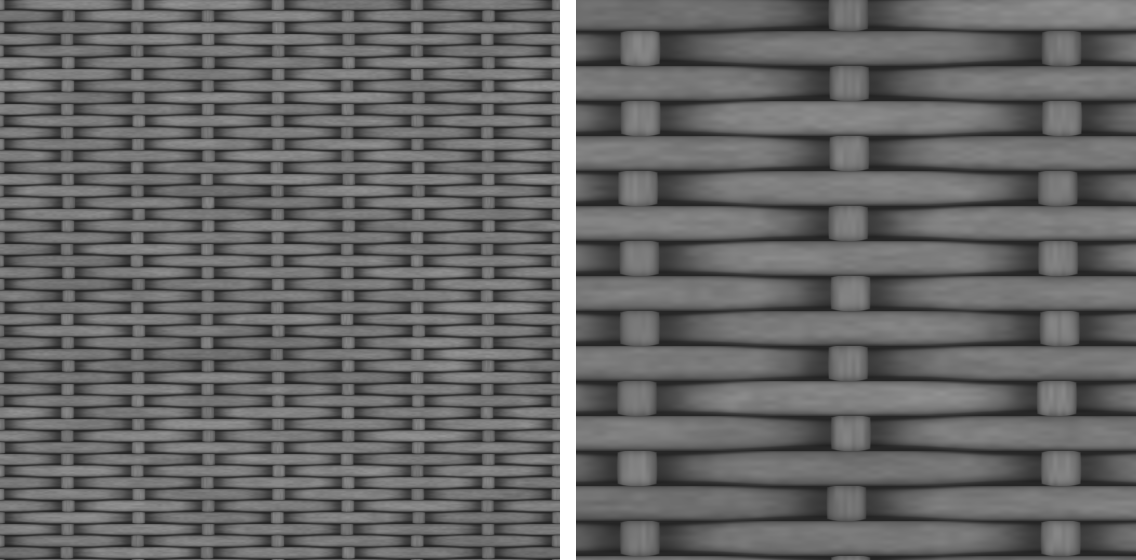
Left: the whole. Right: its middle third, enlarged.
Write a Shadertoy shader that draws this texture.

```glsl
// Grey wicker: flat horizontal strands woven over and under upright stakes.
// Each row swells where it passes over a stake and narrows, in shadow, where
// it dives behind the next; wrapping noise adds grain and uneven tone.

const float STAKES = 8.0;              // uprights across the tile
const float ROWS = 48.0;               // strands down the tile
const vec2 WEAVE_SHIFT = vec2(0.031, 0.125);
const float STAKE_HALF = 0.096;        // half width, in stake spacings
const float STAKE_JITTER = 0.014;
const float STAKE_END_CURVE = 0.09;    // how far stake corners pull in
const float STRAND_WIDE = 0.51;        // half heights, in row pitches
const float STRAND_NARROW = 0.40;
const float STRAND_SOFTNESS = 0.05;    // blur of strand edges
const float END_DIM = 0.73;            // brightness of a strand going behind
const float CONTACT_DIM = 0.66;        // shadow cast beside a stake
const float EDGE_DIM = 0.44;           // darkening at the rim of a cane
const float TONE_SPREAD = 0.14;
const float GRAIN = 0.08;
const float BLOTCH = 0.11;
const vec3 CANE = vec3(0.492);
const vec3 GAP = vec3(0.15);
const float PI = 3.14159265;

float hash(vec2 p) {
    vec3 q = fract(vec3(p.xyx) * 0.1031);
    q += dot(q, q.yzx + 33.33);
    return fract((q.x + q.y) * q.z);
}

// Value noise that repeats every "period" lattice cells
float wrapNoise(vec2 p, vec2 period) {
    vec2 i = floor(p), f = fract(p);
    f = f * f * (3.0 - 2.0 * f);
    vec2 a = mod(i, period), b = mod(i + 1.0, period);
    return mix(mix(hash(a), hash(vec2(b.x, a.y)), f.x),
               mix(hash(vec2(a.x, b.y)), hash(b), f.x), f.y);
}

// Noise over the tile with a whole number of cells each way
float tileNoise(vec2 tile, vec2 cells) {
    return wrapNoise(tile * cells, cells) - 0.5;
}

// Brightness across a round cane, d from -1 to 1
float roundShade(float d) {
    float d2 = min(d * d, 1.0);
    return 1.0 - EDGE_DIM * d2 * d2;
}

void mainImage(out vec4 fragColor, in vec2 fragCoord) {
    vec2 uv = fragCoord / iResolution.xy;
    vec2 count = vec2(STAKES, ROWS);
    vec2 weave = vec2(uv.x, 1.0 - uv.y) * count + WEAVE_SHIFT;
    vec2 tile = weave / count;
    vec2 pixel = count / iResolution.xy;

    // Locate the row and its nearest stake
    float row = mod(floor(weave.y), ROWS);
    float y = fract(weave.y) - 0.5;
    float stake = floor(weave.x + 0.5);
    vec2 crossing = vec2(mod(stake, STAKES), row);
    float x = weave.x - stake - STAKE_JITTER * (2.0 * hash(crossing + 7.0) - 1.0);
    bool stakeInFront = mod(stake + row, 2.0) < 0.5;

    // Strand: lens outline, round shading, dimmed toward its hidden ends
    float over = 0.5 - 0.5 * cos(PI * (weave.x + row));
    float halfHeight = mix(STRAND_NARROW, STRAND_WIDE, smoothstep(0.0, 0.8, over));
    halfHeight += 0.06 * (1.0 - over) * tileNoise(tile, vec2(16.0, ROWS));
    float segment = mod(floor((weave.x + row) * 0.5), STAKES * 0.5);
    float tone = 1.0 + TONE_SPREAD * (hash(vec2(segment, row) + 31.0) - 0.5);
    tone += BLOTCH * tileNoise(tile, vec2(24.0, 96.0));
    tone += BLOTCH * tileNoise(tile, vec2(6.0, 8.0));
    float grain = 1.0 + GRAIN * tileNoise(tile, vec2(40.0, 288.0))
                      + GRAIN * tileNoise(tile, vec2(128.0, 384.0));
    float light = roundShade((y + 0.02) / halfHeight);
    light *= mix(END_DIM, 1.0, smoothstep(0.0, 0.45, over));
    if (stakeInFront) {
        light *= mix(CONTACT_DIM, 1.0, smoothstep(0.0, 0.2, abs(x) - STAKE_HALF));
    }
    float blur = pixel.y + STRAND_SOFTNESS;
    float strandMask = 1.0 - smoothstep(-blur, blur, abs(y) - halfHeight);
    vec3 color = mix(GAP, CANE * light * tone * grain, strandMask);

    // Stake: a short upright piece with bowed ends and vertical grain
    if (stakeInFront) {
        float across = x / STAKE_HALF;
        float side = (abs(x) - STAKE_HALF * (1.0 - 0.2 * y * y)) / pixel.x;
        float end = (abs(y) - 0.53 + STAKE_END_CURVE * across * across) / pixel.y;
        float stakeMask = 1.0 - smoothstep(-1.0, 1.0, max(side, end));
        float fiber = 1.0 + 1.5 * GRAIN * tileNoise(tile, vec2(400.0, 72.0));
        float stakeLight = roundShade(across) * roundShade(y * 1.8);
        float stakeTone = 0.93 + 0.12 * hash(crossing + 53.0);
        color = mix(color, CANE * stakeLight * stakeTone * fiber, stakeMask);
    }

    fragColor = vec4(color, 1.0);
}
```
